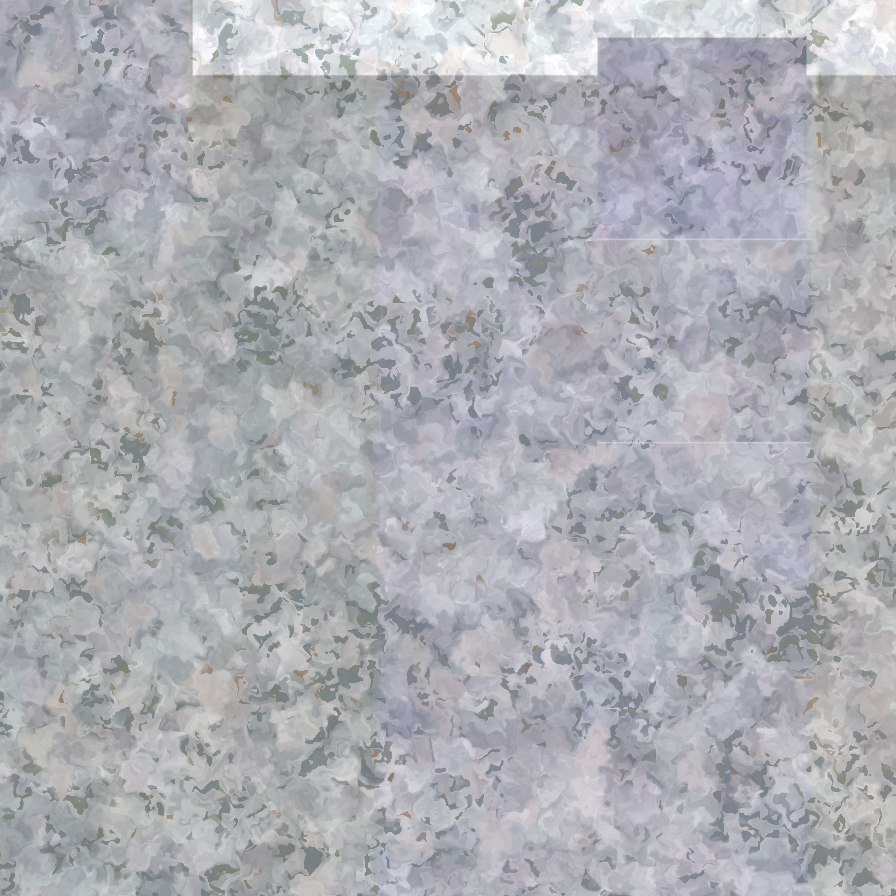
This texture is drawn by a Shadertoy shader. Its source:

```glsl
#define COARSE 33.0      // large crystals across the canvas
#define MEDIUM 70.0      // small crystals
#define FINE 135.0       // surface grit
#define SPECKS 118.0     // dark mineral specks
#define ROUGHNESS 0.017  // raggedness of crystal outlines
#define CONTRAST 0.92
#define SEAM 0.0012      // softness of the slab seams
#define STONE vec3(0.680, 0.685, 0.707)
#define SLATE vec3(0.43, 0.465, 0.49)
#define OLIVE vec3(0.45, 0.47, 0.43)
#define PEACH vec3(0.77, 0.72, 0.70)
#define RUST vec3(0.56, 0.46, 0.35)

vec3 hash3(vec2 cell) {
    vec3 h = fract(cell.xyx * vec3(0.1031, 0.1030, 0.0973));
    h += dot(h, h.yxz + 33.33);
    return fract((h.xxy + h.yzz) * h.zyx);
}

// Cellular noise: three random values per crystal, blended at the borders
vec3 crystals(vec2 p, float sharpness) {
    vec2 cell = floor(p);
    vec3 sum = vec3(0.0);
    float total = 0.0;
    for (int y = -1; y <= 1; y++) {
        for (int x = -1; x <= 1; x++) {
            vec2 c = cell + vec2(x, y);
            vec2 d = c + hash3(c).xy - p;
            float weight = exp(-sharpness * dot(d, d));
            sum += weight * hash3(c + 57.0);
            total += weight;
        }
    }
    return sum / total;
}

float box(vec2 p, vec2 low, vec2 high) {
    vec2 d = min(p - low, high - p);
    return smoothstep(-SEAM, SEAM, min(d.x, d.y));
}

vec3 granite(vec2 uv) {
    // Ragged outlines
    vec2 warp = crystals(uv * 52.0 + 9.0, 7.0).xy - 0.5;
    warp += 0.5 * (crystals(uv * 130.0 + 31.0, 7.0).xy - 0.5);
    vec2 p = uv + ROUGHNESS * warp;

    vec3 cloud = crystals(uv * 15.0 + 3.0, 6.0);
    vec3 coarse = crystals(p * COARSE, 14.0);
    vec3 medium = crystals(p * MEDIUM + 17.0, 14.0);
    vec3 fine = crystals(p * FINE + 71.0, 12.0);
    vec3 speck = crystals(p * SPECKS + 43.0, 14.0);

    // Light and dark crystals with a faint lilac to blue-green drift
    float tone = dot(vec4(cloud.x, coarse.x, medium.x, fine.x) - 0.5,
                     vec4(0.075, 0.14, 0.12, 0.075));
    vec3 col = STONE + CONTRAST * tone * vec3(1.04, 1.0, 0.92);
    col += (coarse.y - 0.5) * vec3(0.026, -0.002, 0.012);
    col += (cloud.y - 0.5) * vec3(0.018, 0.004, -0.018);

    // Warm feldspar
    col = mix(col, PEACH, 0.4 * smoothstep(0.84, 0.96, coarse.z));

    // Pale chipped rims
    float rim = 1.0 - smoothstep(0.0, 0.08, abs(fine.z - 0.5));
    col += 0.055 * rim * smoothstep(0.55, 0.8, medium.y);

    // Dark minerals gathered in clusters, and a little rust
    float cluster = 0.5 * (cloud.z - 0.5) + 0.25 * (0.5 - coarse.x);
    float dark = smoothstep(0.80, 1.02, speck.x + cluster);
    vec3 mineral = mix(SLATE, OLIVE, smoothstep(0.5, 0.75, speck.y));
    col = mix(col, mineral, 0.75 * dark);
    float rust = smoothstep(0.94, 0.98, speck.z) * smoothstep(0.6, 0.75, cloud.y);
    return mix(col, RUST, 0.65 * rust);
}

// Tints of the overlapping slabs
vec3 slabs(vec3 stone, vec2 uv) {
    float middle = smoothstep(0.415, 0.427, uv.x);
    float right = smoothstep(0.902, 0.908, uv.x);
    vec3 tint = mix(vec3(-0.012, -0.006, -0.020), vec3(0.008, 0.006, 0.022), middle);
    tint = mix(tint, vec3(0.020, 0.014, -0.004), right);
    vec3 col = stone + tint;

    float corner = (1.0 - smoothstep(0.20, 0.22, uv.x)) * smoothstep(0.70, 0.82, uv.y);
    col += corner * vec3(0.010, 0.002, 0.030);
    float shade = smoothstep(0.78, 0.90, uv.y) * (1.0 - corner);
    col -= shade * vec3(0.014, 0.018, 0.030);

    // Bright strip along the top, notched by a darker block
    float block = box(uv, vec2(0.667, 0.733), vec2(0.900, 0.958));
    float strip = box(uv, vec2(0.215, 0.916), vec2(1.1)) * (1.0 - block);
    col = mix(col, (stone - STONE) * 1.2 + vec3(0.86, 0.872, 0.885), strip);
    col -= block * vec3(0.028, 0.030, 0.006);
    float lower = box(uv, vec2(0.667, 0.506), vec2(0.905, 0.733));
    col -= lower * 0.022 * smoothstep(0.76, 0.90, uv.x);

    // Thin pale joints
    float joint = box(uv, vec2(0.667, 0.7322), vec2(0.905, 0.7336));
    joint += box(uv, vec2(0.667, 0.5052), vec2(0.905, 0.5066));
    return mix(col, vec3(0.86, 0.87, 0.89), 0.7 * joint);
}

void mainImage(out vec4 fragColor, in vec2 fragCoord) {
    vec2 uv = fragCoord / iResolution.xy;
    vec3 col = slabs(granite(uv), uv);
    fragColor = vec4(clamp(col, 0.0, 1.0), 1.0);
}
```
